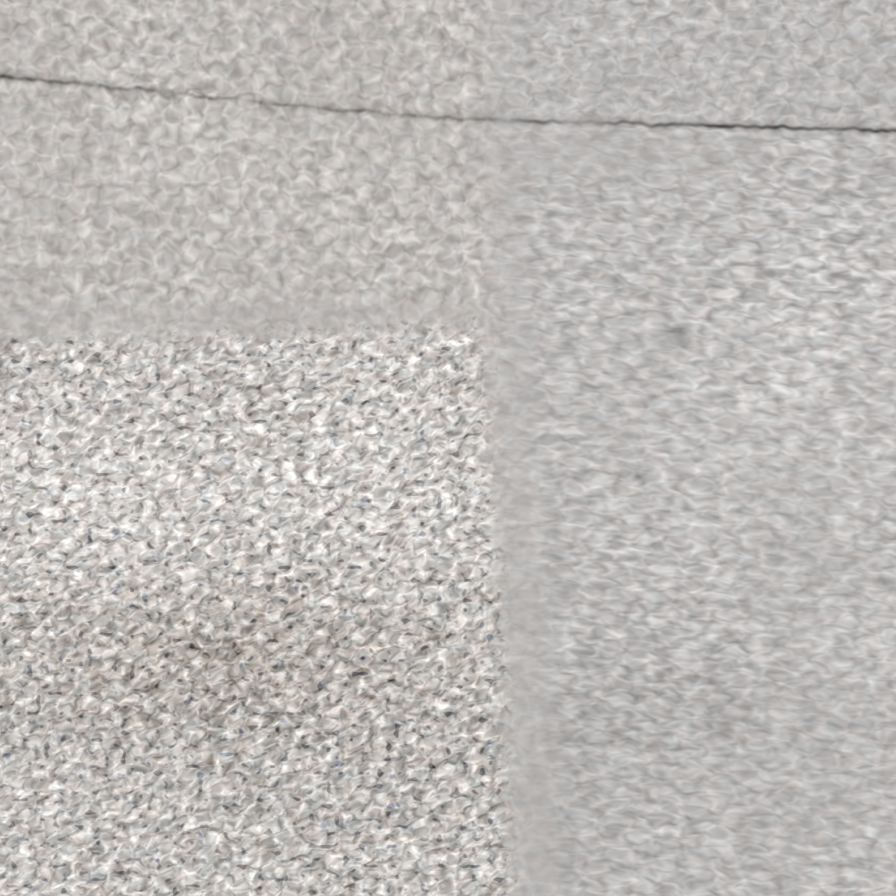
Give the GLSL for this texture, as a Shadertoy shader.

```glsl
float hash(vec2 cell) {
    uvec2 q = uvec2(ivec2(cell) + 4096) * uvec2(1597334673u, 3812015801u);
    uint h = (q.x ^ q.y) * 1597334673u;
    h = (h ^ (h >> 15)) * 2246822519u;
    return float((h ^ (h >> 13)) >> 8) / 16777216.0;
}

float cornerSlope(vec2 cell, vec2 offset) {
    float angle = 6.2832 * hash(cell);
    return dot(vec2(cos(angle), sin(angle)), offset);
}

float noise(vec2 p) {
    vec2 i = floor(p), f = p - i;
    vec2 u = f * f * f * (f * (f * 6.0 - 15.0) + 10.0);
    vec2 e = vec2(1, 0);
    return mix(mix(cornerSlope(i, f), cornerSlope(i + e, f - e), u.x),
               mix(cornerSlope(i + e.yx, f - e.yx), cornerSlope(i + 1.0, f - 1.0), u.x), u.y);
}

// Warped octaves give irregular, flaky grains
float grain(vec2 p, float curl) {
    p += curl * vec2(noise(p * 0.8 + 31.0), noise(p * 0.8 + 77.0));
    return 0.5 * noise(p * 0.5 + 5.0) + noise(p) + 0.6 * noise(p * 1.9 + 13.0);
}

float blob(vec2 p, vec2 center, vec2 radius) {
    vec2 d = (p - center) / radius;
    return exp(-dot(d, d));
}

void mainImage(out vec4 fragColor, in vec2 fragCoord) {
    vec2 uv = fragCoord / iResolution.xy;
    float x = uv.x, y = uv.y;
    float wobble = 0.012 * noise(uv * 38.0) + 0.014 * noise(uv * 95.0);

    // Regions: rough lower left, streaked right, soft upper left
    float sideEdge = 0.578 - 0.052 * min(y, 0.64) - x;
    float topEdge = 0.625 + 0.03 * x - y;
    float inset = min(sideEdge, topEdge) + wobble;
    float rough = smoothstep(-0.008, 0.022, inset);
    float right = smoothstep(-0.02, 0.035, -sideEdge + wobble);
    float crackY = 0.915 - 0.118 * x + 0.058 * x * x + 0.002 * sin(10.0 * x);
    float aboveCrack = smoothstep(-0.005, 0.01, y - crackY);

    // Grain of each region
    float softGrain = grain(uv * vec2(78, 88), 0.55);
    float streakGrain = grain(vec2(x, y + 0.06 * x) * vec2(56, 116), 0.5);
    float fineGrain = grain(uv * vec2(76, 104) + 200.0, 0.6);
    float roughGrain = grain(vec2(x, y - 0.22 * x) * vec2(88, 116) + 400.0, 0.7);
    float chips = noise(uv * vec2(105, 135) + 90.0);

    // Broad patches of light and contrast
    float cloud = noise(uv * 5.0 + 3.0) + 0.6 * noise(uv * vec2(13, 17));
    float contrast = 1.0 + 0.4 * cloud;

    vec3 soft = vec3(0.745, 0.73, 0.716) + 0.165 * contrast * softGrain;
    soft += 0.015 * blob(uv, vec2(0.22, 0.8), vec2(0.25, 0.08));
    vec3 streaked = vec3(0.737, 0.729, 0.724)
        + 0.165 * contrast * mix(streakGrain, 0.9 * fineGrain, aboveCrack);
    streaked -= 0.035 * blob(uv, vec2(0.74, 0.23), vec2(0.13, 0.07));
    streaked -= 0.02 * blob(uv, vec2(0.64, 0.1), vec2(0.08, 0.2));
    streaked += 0.03 * blob(uv, vec2(0.87, 0.54), vec2(0.2, 0.15));
    streaked += 0.025 * blob(uv, vec2(0.96, 0.28), vec2(0.12, 0.05));
    vec3 color = mix(soft, streaked, right);

    // Worn, smooth margins fading away from the joints
    float margin = exp(-pow((sideEdge + 0.028 + wobble) / 0.026, 2.0)) * mix(0.75, 0.3, y);
    float ledge = 0.65 * exp(-pow((topEdge + 0.013 + wobble) / 0.02, 2.0))
        * smoothstep(-0.03, 0.02, sideEdge);
    float belowCrack = 0.5 * blob(vec2(x, y - crackY), vec2(0.64, -0.035), vec2(0.2, 0.03));
    float calm = max(max(margin, ledge), belowCrack);
    vec3 calmTone = vec3(0.727, 0.716, 0.706) + 0.05 * softGrain;
    color = mix(color, calmTone, calm);

    // Exposed aggregate with pale flakes and dark pits
    vec3 aggregate = vec3(0.768, 0.753, 0.738) + 0.29 * roughGrain;
    aggregate += 0.09 * smoothstep(0.15, 0.4, chips);
    aggregate -= vec3(0.22, 0.215, 0.195) * smoothstep(0.2, 0.48, -chips);
    aggregate += 0.04 * blob(uv, vec2(0.25, 0.43), vec2(0.35, 0.1));
    aggregate += 0.025 * blob(uv, vec2(0.42, 0.61), vec2(0.12, 0.04));
    aggregate -= vec3(0.055, 0.065, 0.075) * blob(uv, vec2(0.25, 0.27), vec2(0.22, 0.08));
    aggregate -= 0.035 * blob(uv, vec2(0.12, 0.19), vec2(0.12, 0.05));
    aggregate -= 0.035 * blob(uv, vec2(0.38, 0.12), vec2(0.2, 0.12));
    float blueFleck = smoothstep(0.38, 0.55, noise(uv * vec2(65, 85) + 150.0));
    aggregate -= vec3(0.2, 0.17, 0.11) * blueFleck * smoothstep(0.65, 0.25, y);
    color = mix(color, aggregate, rough);

    // Mineral tint and uneven daylight
    float tint = noise(uv * vec2(50, 70) + 300.0);
    color += vec3(0.015, -0.003, -0.012) * tint * (1.0 + rough);
    color += 0.025 * cloud;

    // Broken seam: faint on the left, darkest on the right
    float seam = y - crackY + 0.004 * noise(vec2(x * 28.0, 5.0))
        + 0.003 * noise(vec2(x * 75.0, 15.0));
    float strength = 0.12 + 0.09 * smoothstep(0.15, 0.0, x)
        + 0.17 * smoothstep(0.66, 0.78, x) + 0.22 * noise(vec2(x * 24.0, 9.0));
    color -= max(strength, 0.03) * exp(-pow(seam / 0.0024, 2.0));
    color -= 0.045 * exp(-pow(seam / 0.007, 2.0));
    color += 0.025 * exp(-pow((seam + 0.008) / 0.004, 2.0));

    // Isolated dark stains
    color -= 0.22 * blob(uv, vec2(0.711, 0.468), vec2(0.007, 0.005));
    color -= 0.12 * blob(uv, vec2(0.755, 0.629), vec2(0.016, 0.009));
    color -= 0.12 * blob(uv, vec2(0.0, 0.592), vec2(0.009, 0.018));

    fragColor = vec4(clamp(color, 0.0, 1.0), 1.0);
}
```
